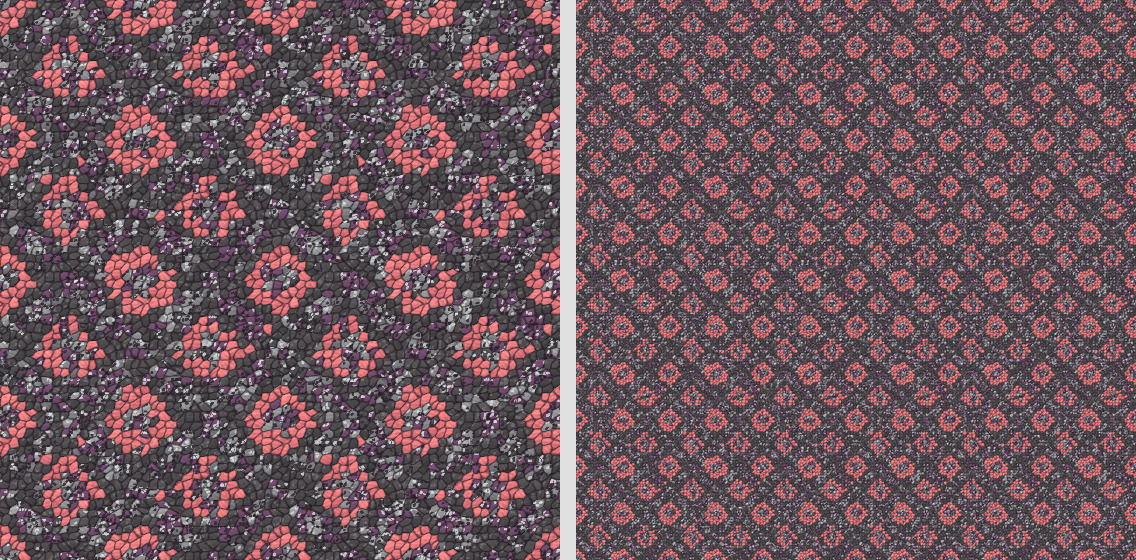
Left, the tile; right, the same tile 3 across and 3 down.
This texture is drawn by a Shadertoy shader. Its source:

```glsl
const float TAU = 6.2831853;

vec3 hash3(vec2 p) {
    vec3 q = fract(p.xyx * vec3(0.1031, 0.1030, 0.0973));
    q += dot(q, q.yxz + 33.33);
    return fract((q.xxy + q.yzz) * q.zyx);
}

// Wrapping cellular noise with tilted oval cells; returns the distance to the gap
float lumps(vec2 p, float period, out vec2 cell, out vec2 site, out vec2 local) {
    float nearest = 9.0, second = 9.0;
    for (int j = -1; j <= 1; j++)
    for (int i = -1; i <= 1; i++) {
        vec2 id = floor(p) + vec2(i, j);
        vec3 h = hash3(mod(id, period));
        vec2 center = id + 0.5 + 0.7 * (h.xy - 0.5);
        float tilt = 0.5 + 1.8 * (h.z - 0.5);
        vec2 axis = vec2(cos(tilt), sin(tilt));
        vec2 r = p - center;
        vec2 oval = vec2(0.78 * dot(r, axis), 1.25 * dot(r, vec2(-axis.y, axis.x)));
        float d = length(oval);
        if (d < nearest) {
            second = nearest;
            nearest = d;
            cell = id;
            site = center;
            local = oval;
        } else {
            second = min(second, d);
        }
    }
    return second - nearest;
}

// Speckled yarn: purple, grey or dark, drifting in slanted streaks
vec3 tweed(vec2 p, vec3 h) {
    float streak = 0.16 * sin(TAU * (8.0 * p.x - 12.0 * p.y))
                 + 0.10 * sin(TAU * (14.0 * p.x + 6.0 * p.y));
    float pick = h.x + streak;
    if (pick < 0.36) return vec3(0.43, 0.29, 0.41);
    if (pick < 0.80) return mix(vec3(0.43, 0.42, 0.44), vec3(0.62, 0.62, 0.63), h.y);
    return vec3(0.31, 0.29, 0.31);
}

void mainImage(out vec4 fragColor, in vec2 fragCoord) {
    vec2 p = fragCoord / iResolution.xy;

    // Stitches and the fine flecks in their yarn
    vec2 cell, site, local, fleckCell, fleckSite, fleckLocal;
    float gap = lumps(p * 64.0, 16.0, cell, site, local);
    float fleckGap = lumps(p * 160.0, 160.0, fleckCell, fleckSite, fleckLocal);
    vec3 h = hash3(mod(cell, 32.0) + 71.0);
    vec3 fleck = hash3(mod(fleckCell, 160.0) + 207.0);

    // Diagonal plaid, sampled once per stitch so that its edges stay ragged
    vec2 s = site / 64.0;
    vec2 uv = 4.0 * vec2(s.x + s.y, s.x - s.y);
    vec2 index = floor(uv + 0.5);
    vec2 a = abs(uv - index);
    float broken = mod(index.x + index.y, 2.0);
    float d = pow(dot(a * a, a * a), 0.25) + 0.03 * (h.z - 0.5);
    bool motif = d < 0.305 - 0.025 * broken;
    bool ring = motif && d > 0.15 && h.y > 0.03 + 0.12 * broken;
    vec2 band = step(0.27, a) * step(a, vec2(0.38));
    bool dark = !motif && max(band.x, band.y) > 0.5 && h.z > 0.12;

    // Yarn colours
    vec3 col;
    float speckle = 0.9;
    if (ring || (!motif && h.y > 0.985)) {
        col = mix(vec3(0.83, 0.42, 0.45), vec3(0.93, 0.50, 0.51), h.x);
        speckle = 0.12;
    } else if (dark) {
        col = mix(vec3(0.26, 0.25, 0.26), vec3(0.34, 0.32, 0.33), h.x);
        speckle = 0.2;
    } else {
        col = tweed(s, h);
    }
    float fleckMask = smoothstep(0.0, 0.3, fleckGap) * speckle;
    col = mix(col, vec3(0.78, 0.79, 0.79), fleckMask * step(0.80, fleck.x));
    col = mix(col, vec3(0.20, 0.17, 0.20), fleckMask * step(fleck.x, 0.25));

    // Rounded stitches lit from above, with twisted strands and dark gaps
    float light = dot(p * 64.0 - site, vec2(-0.25, 0.8));
    float strand = 0.06 * sin(13.0 * local.x + 8.0 * local.y + TAU * h.z);
    float shade = mix(0.42, 1.04, smoothstep(0.0, 0.32, gap)) + 0.32 * light + strand;
    col = mix(vec3(0.10, 0.08, 0.10), col, clamp(shade, 0.15, 1.25));
    fragColor = vec4(clamp(col, 0.0, 1.0), 1.0);
}
```
